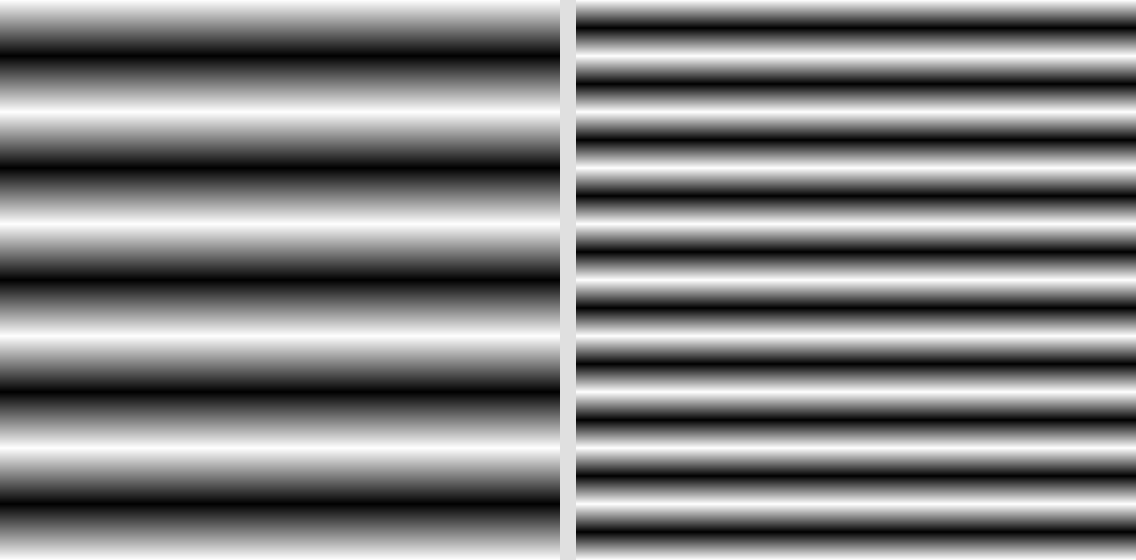
Left, the tile; right, the same tile 2 across and 2 down.
A three.js fragment shader for this pattern:

```glsl
// Soft horizontal bands that fade evenly between white and black.
// A triangle wave up the canvas blends the two tones; a whole number of
// periods, with a crest on the lower and upper edges, lets it tile.

varying vec2 vUv;

const float BANDS = 5.0;         // periods from bottom to top
const float CREST_TONE = 1.0;    // bright ridge of each band
const float TROUGH_TONE = 0.0;   // dark valley between ridges

// Linear wave of period 1: one at whole numbers, zero halfway between.
float triangleWave(float x) {
  return abs(2.0 * fract(x) - 1.0);
}

void main() {
  float tone = mix(TROUGH_TONE, CREST_TONE, triangleWave(vUv.y * BANDS));
  gl_FragColor = vec4(vec3(tone), 1.0);
}
```
